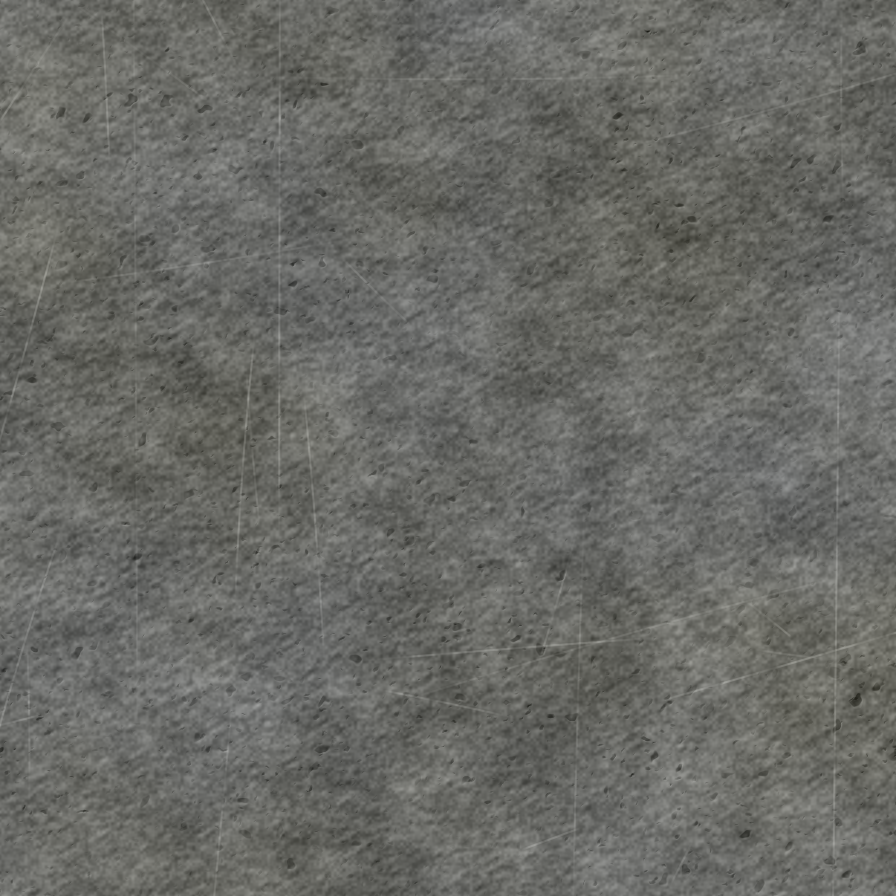
Reproduce this texture procedurally as a WebGL 2 fragment shader.

```glsl
#version 300 es
precision highp float;
// Worn grey concrete: cloudy mottling, slanted grain, small pits and fine pale scratches.

uniform vec2 u_resolution;
out vec4 fragColor;

// Integer hash giving two values in 0..1 for a lattice cell
vec2 hash2(vec2 cell, int seed) {
    uvec2 v = uvec2(ivec2(cell) + ivec2(seed * 131, seed * 57)) * 1664525u + 1013904223u;
    v.x += v.y * 1664525u;
    v.y += v.x * 1664525u;
    v ^= v >> 16;
    v.x += v.y * 1664525u;
    v.y += v.x * 1664525u;
    v ^= v >> 16;
    return vec2(v & 65535u) / 65535.0;
}

float noise(vec2 p, int seed) {
    vec2 cell = floor(p), f = fract(p);
    f = f * f * (3.0 - 2.0 * f);
    float low = mix(hash2(cell, seed).x, hash2(cell + vec2(1, 0), seed).x, f.x);
    float high = mix(hash2(cell + vec2(0, 1), seed).x, hash2(cell + vec2(1, 1), seed).x, f.x);
    return mix(low, high, f.y);
}

float fbm(vec2 p, int seed) {
    float sum = 0.0, weight = 0.5;
    for (int i = 0; i < 4; i++) {
        sum += weight * noise(p, seed + i);
        p = mat2(0.8, 0.6, -0.6, 0.8) * p * 2.03;
        weight *= 0.5;
    }
    return sum / 0.9375;
}

mat2 rotation(float angle) {
    float c = cos(angle), s = sin(angle);
    return mat2(c, -s, s, c);
}

// Scattered slanted hollows: dark floor, pale lip on the lower right
float pits(vec2 uv, float cells, float density, int seed) {
    vec2 p = uv * cells;
    p += 0.22 * (vec2(noise(p * 4.0, seed + 5), noise(p * 4.0, seed + 6)) - 0.5);
    float edge = cells / u_resolution.y;
    float shade = 0.0;
    for (int y = -1; y <= 1; y++) {
        for (int x = -1; x <= 1; x++) {
            vec2 cell = floor(p) + vec2(x, y);
            vec2 kind = hash2(cell, seed + 1);
            if (kind.x > density) continue;
            vec2 shape = hash2(cell, seed + 2);
            vec2 d = p - cell - hash2(cell, seed);
            mat2 turn = rotation(0.5 + 1.4 * (shape.x - 0.5));
            vec2 stretch = vec2(0.65, 1.25);
            float radius = mix(0.07, 0.2, shape.y * shape.y);
            float hollow = length(turn * d * stretch) - radius;
            float lip = length(turn * (d - vec2(0.06, -0.09)) * stretch) - radius;
            float dark = 1.0 - smoothstep(-edge, edge, hollow);
            float pale = (1.0 - smoothstep(-edge, edge, lip)) * (1.0 - dark);
            shade += (0.06 * pale - 0.16 * dark) * mix(0.35, 1.0, kind.y);
        }
    }
    return shade;
}

// Thin bowed lines: a few long uprights, shallow rising strokes and short strays
float scratches(vec2 uv) {
    float pixel = 1.0 / u_resolution.y;
    float light = 0.0;
    for (int i = 0; i < 30; i++) {
        vec2 id = vec2(i, 7);
        vec2 centre = hash2(id, 81), form = hash2(id, 82), look = hash2(id, 83);
        float angle = 6.2832 * form.x;
        float reach = mix(0.03, 0.14, form.y);
        if (i < 4) {
            centre.x = (float(i) + 0.2 + 0.6 * centre.x) / 4.0;
            angle = 1.57 + 0.06 * (form.x - 0.5);
            reach = mix(0.35, 0.6, form.y);
        } else if (i < 10) {
            angle = mix(-0.04, 0.32, form.x);
            reach = mix(0.12, 0.3, form.y);
        } else if (i < 17) {
            angle = 1.5 + 0.5 * (form.x - 0.5);
            reach = mix(0.06, 0.2, form.y);
        }
        vec2 q = rotation(angle) * (uv - centre);
        q.y += 0.04 * (look.x - 0.5) * q.x * q.x / reach;
        float line = 1.0 - smoothstep(0.0003, 0.0008 + pixel, abs(q.y));
        float taper = 1.0 - smoothstep(0.6 * reach, reach, abs(q.x));
        float wear = smoothstep(0.15, 0.7, noise(vec2(q.x * 45.0, float(i)), 84));
        light += line * taper * mix(0.3, 1.0, wear) * mix(0.05, 0.13, look.y);
    }
    return min(light, 0.16);
}

void main() {
    vec2 uv = gl_FragCoord.xy / u_resolution.y;

    // Broad clouds and mid-sized blotches
    float clouds = fbm(uv * 5.0, 1) - 0.5;
    float blotches = fbm(uv * vec2(24.0, 30.0), 11) - 0.5;
    float tone = 0.417 + 0.13 * clouds + 0.19 * blotches;

    // Slanted grain with light falling from one side
    vec2 slanted = rotation(0.55) * uv;
    vec2 grain = slanted * vec2(95.0, 165.0);
    tone += 0.085 * (noise(grain, 21) - noise(grain + vec2(0.2, 0.7), 21));
    tone += 0.09 * (noise(slanted * vec2(150.0, 220.0), 22) - 0.5);
    tone += 0.09 * (noise(uv * 310.0, 23) - 0.5);

    // Pits gather in the rougher patches
    float rough = smoothstep(0.3, 0.7, fbm(uv * 7.0, 31));
    tone += pits(uv, 38.0, 0.3, 41) * mix(0.5, 1.0, rough);
    tone += pits(uv, 85.0, 0.42, 51) * mix(0.35, 0.9, rough);
    tone += scratches(uv);

    // Olive and bluish drift
    float drift = fbm(uv * 4.0, 61) - 0.5;
    vec3 tint = vec3(-0.001, 0.002, -0.014) + drift * vec3(0.01, 0.0, -0.05);
    fragColor = vec4(clamp(tone + tint, 0.0, 1.0), 1.0);
}
```
